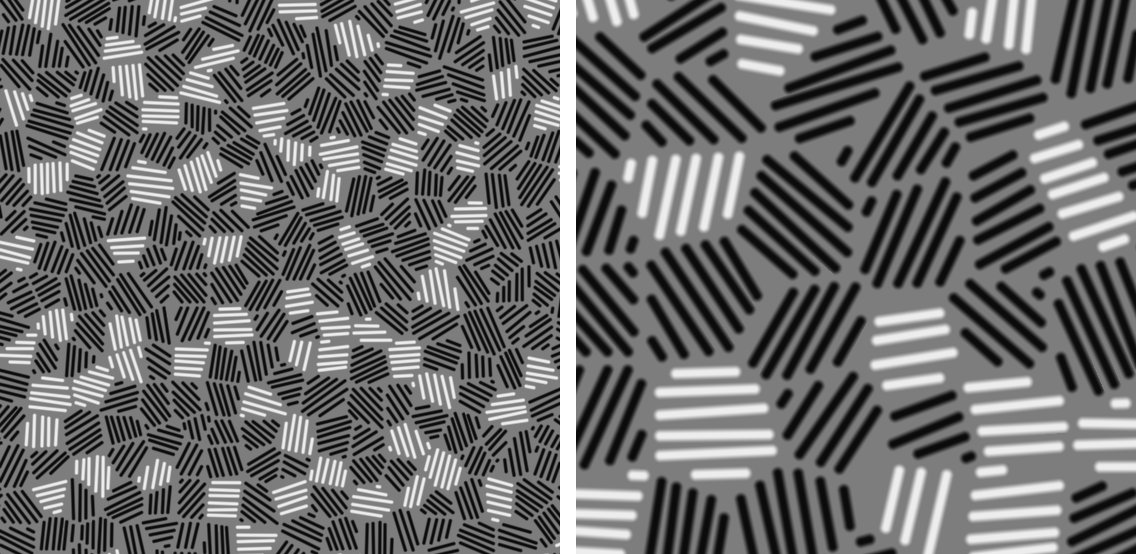
Left, the full canvas; right, a detail of the centre.
This pattern is drawn by a Shadertoy shader. Its source:

```glsl
const float CELLS = 16.0;           // patches across the canvas
const float JITTER = 0.8;           // irregularity of the patch sites
const float INSET = 0.0055;         // stroke ends to patch border
const float HALF_WIDTH = 0.00285;   // half the stroke thickness
const float SOFTNESS = 0.0020;      // half the width of the blurred edge
const float MIN_LENGTH = 0.002;     // shorter strokes are dropped
const float SPACING_MIN = 0.0104;
const float SPACING_MAX = 0.0124;
const float LIGHT_SPACING = 1.1;    // wider pitch in light patches
const float LIGHT_SLACK = 0.05;     // raises the number of light patches
const float WOBBLE = 0.07;          // angle variation between strokes
const float OFFSET_JITTER = 0.2;    // shift of strokes, in pitches
const float PI = 3.14159265;
const vec3 GROUND = vec3(0.49);
const vec3 DARK = vec3(0.045);
const vec3 LIGHT = vec3(0.93);

float hash(vec2 p) {
    return fract(sin(dot(p, vec2(127.1, 311.7))) * 43758.5453);
}

vec2 site(vec2 cell) {
    vec2 r = vec2(hash(cell + 3.7), hash(cell + 91.3));
    return (cell + 0.5 + JITTER * (r - 0.5)) / CELLS;
}

// Light patches are local peaks of the hash, so they stay apart
bool isLight(vec2 cell) {
    vec2 e = vec2(1.0, 0.0);
    float around = max(max(hash(cell + e.xy), hash(cell - e.xy)),
                       max(hash(cell + e.yx), hash(cell - e.yx)));
    return hash(cell) > around - LIGHT_SLACK;
}

vec2 nearestCell(vec2 p) {
    vec2 home = floor(p * CELLS), best = home;
    float bestDist = 1e9;
    for (int y = -2; y <= 2; y++)
    for (int x = -2; x <= 2; x++) {
        vec2 cell = home + vec2(x, y);
        float d = distance(p, site(cell));
        if (d < bestDist) { bestDist = d; best = cell; }
    }
    return best;
}

// Light strokes lie near the axes, dark ones mostly run steep or diagonal
float strokeAngle(vec2 cell, bool light) {
    float r = hash(cell + 17.9);
    if (!light) return mix(0.2, PI - 0.2, r);
    float axis = hash(cell + 53.1) < 0.6 ? 0.0 : 0.5 * PI;
    return axis + mix(-0.38, 0.38, r);
}

// Range of the line start + t * dir inside the inset Voronoi cell
vec2 clipToCell(vec2 start, vec2 dir, vec2 cell, vec2 center) {
    vec2 range = vec2(-1.0, 1.0);
    for (int y = -2; y <= 2; y++)
    for (int x = -2; x <= 2; x++) {
        if (x == 0 && y == 0) continue;
        vec2 other = site(cell + vec2(x, y));
        vec2 normal = normalize(other - center);
        float slope = dot(dir, normal);
        if (abs(slope) < 1e-4) slope = 1e-4;
        float t = (-INSET - dot(start - 0.5 * (other + center), normal)) / slope;
        if (slope > 0.0) range.y = min(range.y, t);
        else range.x = max(range.x, t);
    }
    return range;
}

void mainImage(out vec4 fragColor, in vec2 fragCoord) {
    vec2 p = fragCoord / iResolution.x;
    vec2 cell = nearestCell(p);
    vec2 center = site(cell);
    bool light = isLight(cell);

    // Pick the closest stroke of this patch
    float angle = strokeAngle(cell, light);
    vec2 across = vec2(-sin(angle), cos(angle));
    float pitch = mix(SPACING_MIN, SPACING_MAX, hash(cell + 29.3));
    if (light) pitch *= LIGHT_SPACING;
    float index = floor(dot(p - center, across) / pitch + 0.5);

    // Vary its place and direction, then cut it to the patch
    vec2 seed = cell + index * vec2(0.37, 0.73);
    float shift = OFFSET_JITTER * (hash(seed + 7.1) - 0.5);
    angle += WOBBLE * (hash(seed + 41.7) - 0.5);
    vec2 dir = vec2(cos(angle), sin(angle));
    vec2 start = center + across * pitch * (index + shift);
    vec2 range = clipToCell(start, dir, cell, center);

    // Round-ended stroke with a soft edge
    float ink = 0.0;
    if (range.y - range.x > MIN_LENGTH) {
        float t = clamp(dot(p - start, dir), range.x, range.y);
        float d = distance(p, start + t * dir) - HALF_WIDTH;
        float edge = max(SOFTNESS, 0.7 / iResolution.x);
        ink = 1.0 - smoothstep(-edge, edge, d);
    }
    fragColor = vec4(mix(GROUND, light ? LIGHT : DARK, ink), 1.0);
}
```
